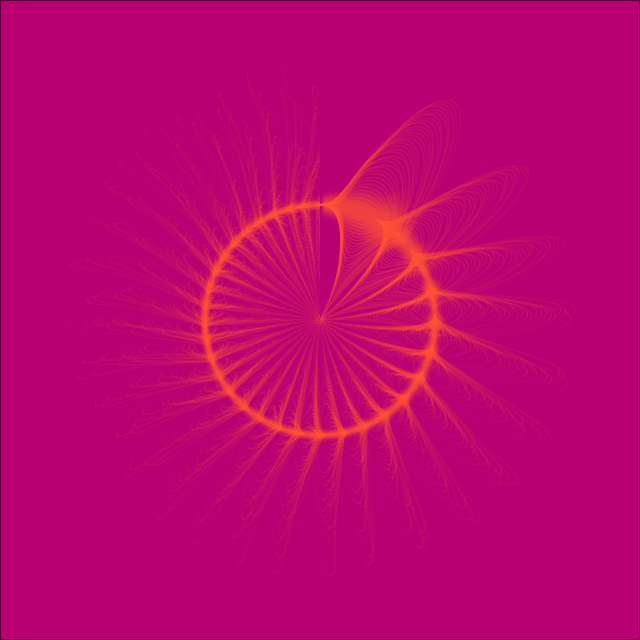
This background is drawn by a WebGL 1 fragment shader. Its source:

```glsl
precision highp float;
uniform vec2 u_resolution;

const float TAU = 6.2831853;
const float RING = 0.18;

float hash(vec2 p) {
  return fract(sin(dot(p, vec2(127.1, 311.7))) * 43758.5453);
}

// Ink left by one strand of one lobe; phase is zero at the tip of the lobe.
float strand(float radius, float reach, float phase, float phaseRate, float pixel) {
  const float halfWidth = 0.75;
  if (abs(phase) > halfWidth) return 0.0;
  float angle = 0.5 * TAU * phase / halfWidth;
  float offset = reach * (0.5 + 0.5 * cos(angle));
  float slope = reach * 0.25 * TAU / halfWidth * sin(angle) * phaseRate;

  // Divide by the polar gradient to get a true distance to the curve.
  float steepness = slope / max(radius, 0.004);
  float dist = abs(abs(radius - RING) - offset) / sqrt(1.0 + steepness * steepness);
  float cover = 1.0 - smoothstep(0.0, 0.0008 + pixel, dist);
  float spread = slope / RING;
  return cover * pow(1.0 + spread * spread, -0.25);
}

void main() {
  vec2 uv = gl_FragCoord.xy / u_resolution;
  float pixel = 1.0 / min(u_resolution.x, u_resolution.y);
  vec2 p = (gl_FragCoord.xy - 0.5 * u_resolution) * pixel;

  // Clockwise angle from the top, with a sway that grows around the turn.
  float radius = length(p);
  float theta = mod(atan(p.x, p.y + 1e-6), TAU);
  float turn = theta / TAU;
  float rise = radius - RING;
  theta = max(theta - 0.07 * turn * sin(14.0 * rise), 0.0001);

  // Lobes crowd together as the angle increases.
  float lobes = 1.971 * pow(theta, 1.5) + 0.218;
  float lobeRate = 2.957 * sqrt(theta);
  bool inside = rise < 0.0;
  float size = (inside ? 0.18 : 0.22) * smoothstep(0.0, 0.3, theta);

  // Later lobes keep fewer long strands and lose their trailing side.
  float thinning = smoothstep(0.0, 0.6, turn);
  float bias = mix(0.9, 2.0, thinning);
  float trailing = mix(1.0, 0.15, smoothstep(0.03, 0.35, turn));

  // Overlapping lobes, each a bundle of strands with shorter ones leading.
  float ink = 0.0;
  if (radius < 0.42) {
    for (int k = 0; k < 3; k++) {
      float lobe = floor(lobes) + float(k);
      if (lobe < 1.0) continue;
      for (int j = 1; j <= 36; j++) {
        float t = float(j) / 36.0;
        float jitter = hash(vec2(float(j), lobe));
        float phase = lobes - lobe + 0.35 * (1.0 - t) + 0.6 * turn * (jitter - 0.5);
        float reach = size * pow(t, bias);
        float weight = mix(1.0, trailing, smoothstep(-0.1, 0.25, phase));
        weight *= mix(1.0, 1.3 * fract(jitter * 17.0), thinning);
        ink += weight * strand(radius, reach, phase, lobeRate, pixel);
      }
    }
  }

  // Strands fade toward the centre and the tips, with fine beads along them.
  float fade = inside ? 0.4 * mix(0.4, 1.0, smoothstep(0.0, 0.14, radius))
                      : 0.32 * exp(-2.5 * rise);
  ink *= fade * (0.9 + 0.1 * cos(1200.0 * radius));

  // Solid ring, swollen in the first lobe and at the knots between lobes.
  float knot = pow(0.5 + 0.5 * cos(TAU * (lobes - 0.12)), 2.0);
  float swell = smoothstep(0.0, 0.4, theta) * (1.0 - smoothstep(0.5, 1.1, theta));
  float band = 0.005 + 0.02 * swell + 0.008 * knot * (1.0 - thinning);
  ink += 1.5 * exp(-rise * rise / (band * band)) * smoothstep(0.0, 0.06, theta);

  vec3 magenta = vec3(0.72, 0.0, 0.45);
  vec3 orange = vec3(1.0, 0.32, 0.2);
  vec3 color = mix(magenta, orange, 1.0 - exp(-ink));

  // Thin dark frame.
  vec2 margin = min(uv, 1.0 - uv);
  float edge = min(margin.x, margin.y);
  color *= 1.0 - clamp(0.5 + (0.0008 - edge) / pixel, 0.0, 1.0);

  gl_FragColor = vec4(color, 1.0);
}
```
